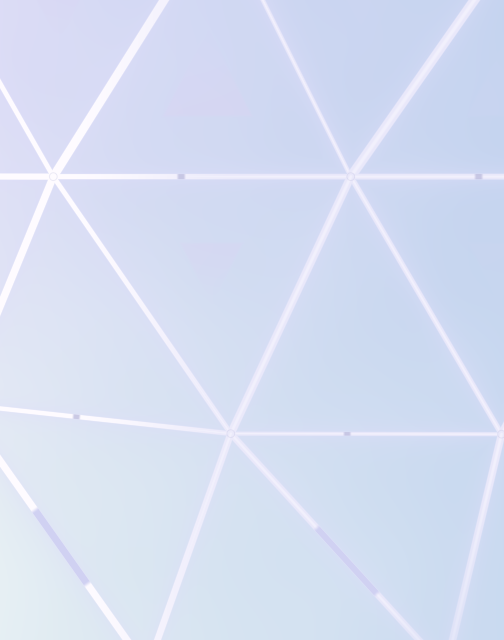
Give the GLSL for this pattern, as a WebGL 1 fragment shader.

```glsl
precision highp float;
uniform vec2 u_resolution;

// Sky colours at the four corners
const vec3 SKY_TOP_LEFT = vec3(0.862, 0.862, 0.963);
const vec3 SKY_TOP_RIGHT = vec3(0.770, 0.828, 0.937);
const vec3 SKY_LOW_LEFT = vec3(0.900, 0.937, 0.952);
const vec3 SKY_LOW_RIGHT = vec3(0.790, 0.855, 0.940);

const vec3 STRUT_WHITE = vec3(0.995, 0.985, 1.0);
const vec3 STRUT_PALE = vec3(0.915, 0.910, 0.980);
const vec3 WORN_COLOR = vec3(0.815, 0.820, 0.950);
const vec3 JOINT_COLOR = vec3(0.74, 0.74, 0.87);
const vec3 HALO_COLOR = vec3(0.870, 0.865, 0.980);
const vec3 GHOST_COLOR = vec3(0.850, 0.830, 0.950);

const float HALO_REACH = 0.015;
const float HALO_STRENGTH = 0.5;
const float GHOST_STRENGTH = 0.5;
const float EDGE_SOFTNESS = 0.0013;
const float WIDTH_JITTER = 0.0010;
const float MOTTLE = 0.012;
const float JOINT_AT = 0.43;
const float HUB_RADIUS = 0.006;

float hash(vec2 p) {
  return fract(sin(dot(p, vec2(127.1, 311.7))) * 43758.5);
}

vec2 gradient(vec2 cell) {
  float angle = 6.2832 * hash(cell);
  return vec2(cos(angle), sin(angle));
}

float gradientNoise(vec2 p) {
  vec2 i = floor(p), f = fract(p);
  vec2 u = f * f * f * (f * (f * 6.0 - 15.0) + 10.0);
  vec2 e = vec2(1.0, 0.0);
  float low = mix(dot(gradient(i), f), dot(gradient(i + e), f - e), u.x);
  float high = mix(dot(gradient(i + e.yx), f - e.yx), dot(gradient(i + 1.0), f - 1.0), u.x);
  return mix(low, high, u.y);
}

// Skewed triangular lattice, bent by cubic row curves; y runs downward
vec2 node(float c, float r) {
  float start = 0.0833 + r * (0.2537 + r * (0.0208 + r * 0.0028));
  float spacing = 0.4648 + r * (-0.0519 + r * (-0.0059 + r * 0.0161));
  float y = 0.276 + r * (0.4117 - r * (0.0052 + r * 0.0041));
  vec2 fromBump = vec2(c + 1.0, r - 1.0);
  y -= 0.047 * exp(-4.0 * dot(fromBump, fromBump));
  return vec2(start + c * spacing, y);
}

float coverage(float d) {
  float soft = max(EDGE_SOFTNESS, 0.75 / u_resolution.y);
  return 1.0 - smoothstep(-soft, soft, d);
}

float band(float t, float from, float to, float soft) {
  return smoothstep(from - soft, from + soft, t) * (1.0 - smoothstep(to - soft, to + soft, t));
}

// Adds one strut: ink holds colour and coverage, halo keeps the nearest distance
void strut(vec2 p, vec2 a, vec2 b, float halfWidth, float worn, float jointed,
           inout vec4 ink, inout float halo) {
  vec2 ab = b - a;
  float t = clamp(dot(p - a, ab) / dot(ab, ab), 0.0, 1.0);
  float d = length(p - a - t * ab);
  float streak = 1.0 - smoothstep(0.1, 0.6, d / halfWidth);
  float white = 1.0 - smoothstep(0.10, 0.42, p.x);
  vec3 color = mix(STRUT_PALE, STRUT_WHITE, max(white, 0.4 * streak));
  color = mix(color, WORN_COLOR, worn * band(t, 0.40, 0.68, 0.008));
  color = mix(color, JOINT_COLOR, jointed * 0.8 * band(t, JOINT_AT - 0.012, JOINT_AT + 0.012, 0.006));
  float m = coverage(d - halfWidth);
  ink = vec4(mix(ink.rgb, color, m), max(ink.a, m));
  halo = min(halo, d);
}

// Faint triangle about a cell centre; up is 1.0 or -1.0
float ghost(vec2 p, float up, float inradius) {
  float d = max(0.9 * abs(p.x) - 0.45 * up * p.y, up * p.y) - inradius;
  float fade = smoothstep(-2.6 * inradius, inradius, up * p.y);
  return (1.0 - smoothstep(-0.003, 0.003, d)) * fade;
}

void main() {
  vec2 p = vec2(gl_FragCoord.x, u_resolution.y - gl_FragCoord.y) / u_resolution.y;
  float across = pow(gl_FragCoord.x / u_resolution.x, 0.8);
  vec3 color = mix(mix(SKY_TOP_LEFT, SKY_TOP_RIGHT, across),
                   mix(SKY_LOW_LEFT, SKY_LOW_RIGHT, across), smoothstep(0.0, 1.0, p.y));
  color += MOTTLE * gradientNoise(p * 5.0) * vec3(1.0, 0.7, 0.4);

  vec4 ink = vec4(STRUT_PALE, 0.0);
  float halo = 1.0, ghosts = 0.0, hubs = 0.0;
  for (int row = -1; row <= 1; row++) {
    for (int column = -3; column <= 2; column++) {
      float r = float(row), c = float(column);
      vec2 here = node(c, r), right = node(c + 1.0, r), below = node(c, r + 1.0);
      float jitter = WIDTH_JITTER * (hash(vec2(c, r)) - 0.5);
      float lowRow = step(0.5, r);
      strut(p, here, right, 0.0048 - 0.0015 * r + jitter, 0.0, 1.0, ink, halo);
      strut(p, here, below, 0.0046 + 0.0008 * r + jitter, lowRow, 0.0, ink, halo);
      strut(p, here, node(c - 1.0, r + 1.0), 0.0066 - 0.0009 * r + jitter, 0.0, 0.0, ink, halo);

      float strength = exp(-1.5 * abs(c)) * (1.0 - lowRow);
      vec2 upCenter = (here + right + node(c + 1.0, r - 1.0)) / 3.0;
      vec2 downCenter = (here + right + below) / 3.0;
      ghosts += strength * (ghost(p - upCenter, 1.0, 0.043) + 0.8 * ghost(p - downCenter, -1.0, 0.030));
      hubs = max(hubs, coverage(abs(length(p - here) - HUB_RADIUS) - 0.0006));
    }
  }

  // Layers: ghosts, glow, struts, hub rings
  color = mix(color, GHOST_COLOR, GHOST_STRENGTH * min(ghosts, 1.0));
  color = mix(color, HALO_COLOR, HALO_STRENGTH * exp(-halo / HALO_REACH));
  float fade = 1.0 - 0.5 * smoothstep(1.48, 1.78, p.x + p.y);
  color = mix(color, ink.rgb, ink.a * fade);
  color = mix(color, JOINT_COLOR, 0.35 * hubs);
  gl_FragColor = vec4(color, 1.0);
}
```
